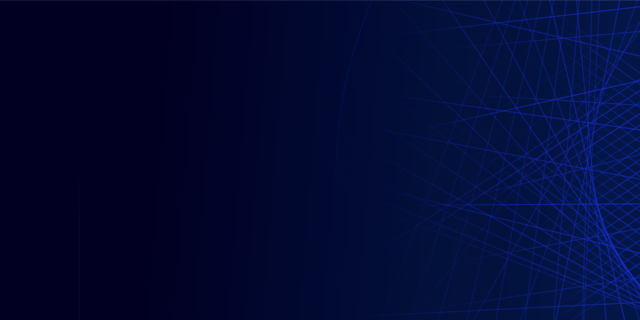
Give the GLSL for this background, as a Shadertoy shader.

```glsl
// Dark navy gradient with a web of thin blue lines curving around the right edge.

// Antialiased hairline from a signed distance
float stroke(float d) {
    return 1.0 - smoothstep(0.0, 0.001 + 0.9 / iResolution.y, abs(d));
}

// Sloped line through (2, yRight) that fades in from startX
float ray(vec2 p, float yRight, float slope, float startX) {
    float d = (p.y - yRight - slope * (p.x - 2.0)) * inversesqrt(1.0 + slope * slope);
    return stroke(d) * smoothstep(startX - 0.05, startX + 0.4, p.x);
}

// Smooth navy backdrop, darkest at the left
vec3 backdrop(vec2 p) {
    float x = p.x + 0.08 * (0.5 - p.y);
    vec3 color = mix(vec3(0.002, 0.0, 0.135), vec3(0.004, 0.035, 0.195), smoothstep(0.4, 1.1, x));
    color = mix(color, vec3(0.01, 0.068, 0.235), smoothstep(0.95, 1.5, x));
    return mix(color, vec3(0.016, 0.088, 0.28), smoothstep(1.5, 2.0, x));
}

// Straight lines tangent to a circle, crowded along its lower left rim
float tangents(vec2 q, float radius) {
    float light = 0.0;
    for (int i = 0; i < 21; i++) {
        float angle = 4.35 - 2.4 * pow(float(i) / 20.0, 1.5);
        float strength = mix(0.25, 0.6, fract(float(i) * 0.618)) * smoothstep(1.7, 3.3, angle);
        light += strength * stroke(dot(q, vec2(cos(angle), sin(angle))) - radius);
    }
    return light;
}

// Crossing rising and falling rays, dense at the right edge
float lattice(vec2 p) {
    float light = 0.0;
    for (int i = 0; i < 18; i++) {
        float n = float(i);
        float strength = 0.35 + 0.3 * fract(n * 0.618);
        light += strength * ray(p, 0.753 - 0.036 * n, 0.657, min(1.0 + 0.2 * n, 1.7));
        light += 0.7 * strength * ray(p, 0.16 + 0.036 * n, -0.72, min(1.35 + 0.06 * n, 1.7));
    }
    return light;
}

// Shallow rays stacked over the full height
float shallowRays(vec2 p) {
    float light = 0.0;
    for (int i = 0; i < 13; i++) {
        float n = float(i);
        float strength = 0.3 + 0.4 * fract(n * 0.618 + 0.4);
        light += strength * ray(p, 0.055 + 0.077 * n, 0.25 * sin(2.3 * n + 0.2), 1.0 + 0.45 * fract(n * 0.618));
    }
    return light;
}

// Faint steep lines leaning to the right
float steepLines(vec2 p) {
    float light = 0.0;
    for (int i = 0; i < 8; i++) {
        float lean = 0.38 - 0.05 * float(i);
        float d = p.x - 1.38 - 0.065 * float(i) - lean * (p.y - 0.5);
        light += 0.3 * stroke(d * inversesqrt(1.0 + lean * lean));
    }
    return light;
}

void mainImage(out vec4 fragColor, in vec2 fragCoord) {
    vec2 p = fragCoord / iResolution.y;
    p.x *= 2.0 * iResolution.y / iResolution.x;
    vec3 color = backdrop(p);

    // Line web, fading out toward the middle
    vec2 q = p - vec2(2.45, 0.505);
    float reach = smoothstep(1.0, 2.0, p.x);
    float light = (tangents(q, 0.6) + steepLines(p)) * reach;
    light += (lattice(p) + shallowRays(p)) * mix(0.15, 1.0, reach);

    // Bright lower rim of the envelope
    light += 0.6 * smoothstep(0.5, 0.25, p.y) * stroke(length(q) - 0.6);

    // Faint outer arc near the middle
    light += 0.16 * stroke(length(p - vec2(2.45, 0.45)) - 1.4) * smoothstep(0.3, 0.9, p.y);

    color += vec3(0.075, 0.095, 0.58) * (1.0 - exp(-1.25 * light));

    // Barely visible seam at the left and hairline along the top
    color += 0.025 * stroke(p.x - 0.247) * smoothstep(0.5, 0.3, p.y);
    color += 0.12 * stroke(p.y - 1.0);
    fragColor = vec4(color, 1.0);
}
```
